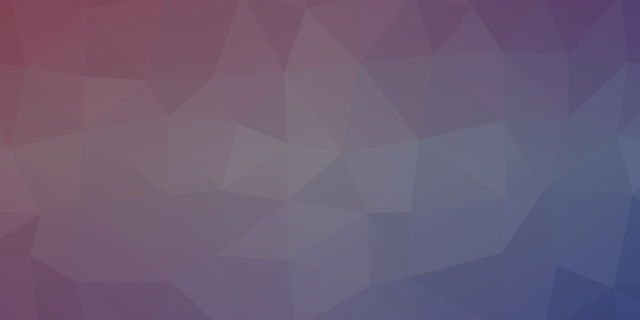
Reproduce this background procedurally as a WebGL 1 fragment shader.

```glsl
precision highp float;
uniform vec2 u_resolution;

#define TOP_LEFT vec3(0.51, 0.26, 0.33)
#define TOP_MID vec3(0.48, 0.34, 0.42)
#define TOP_RIGHT vec3(0.33, 0.24, 0.43)
#define MID_LEFT vec3(0.50, 0.38, 0.42)
#define MID_MID vec3(0.48, 0.46, 0.51)
#define MID_RIGHT vec3(0.34, 0.39, 0.52)
#define LOW_LEFT vec3(0.42, 0.27, 0.40)
#define LOW_MID vec3(0.40, 0.38, 0.50)
#define LOW_RIGHT vec3(0.22, 0.27, 0.48)
#define CELLS vec2(9.62, 4.71)
#define MESH_SHIFT vec2(-0.376, 0.025)
#define FACET_SHADE 0.03

float hash(vec2 p) {
  return fract(sin(dot(p, vec2(12.99, 78.23))) * 4375.85);
}

// Piecewise blend through three colours
vec3 blend3(vec3 a, vec3 b, vec3 c, float t) {
  return mix(mix(a, b, clamp(2.0 * t, 0.0, 1.0)), c, clamp(2.0 * t - 1.0, 0.0, 1.0));
}

// Smooth colour field, measured from the top left
vec3 colourField(vec2 uv) {
  vec3 top = blend3(TOP_LEFT, TOP_MID, TOP_RIGHT, uv.x);
  vec3 middle = blend3(MID_LEFT, MID_MID, MID_RIGHT, uv.x);
  vec3 low = blend3(LOW_LEFT, LOW_MID, LOW_RIGHT, uv.x);
  return blend3(top, middle, low, uv.y);
}

// Each wave holds amplitude, frequency and phase
float wave(vec3 w, float k) {
  return w.x * cos(w.y * k + w.z);
}

// Lattice point displaced by the waves of its row
vec2 vertex(vec2 id) {
  vec3 across = vec3(0.25, 1.9, 0.0);
  vec3 down = vec3(0.15, 2.0, 1.0);
  if (id.y == 0.0) {
    across = vec3(0.27, 0.8, -2.64);
    down = vec3(0.15, 2.1, -2.12);
  } else if (id.y == 1.0) {
    across = vec3(0.20, 0.67, 1.47);
    down = vec3(0.21, 0.65, -1.43);
  } else if (id.y == 2.0) {
    across = vec3(0.23, 1.3, -3.4);
    down = vec3(0.27, 1.15, 0.65);
  } else if (id.y == 3.0) {
    across = vec3(0.23, 2.69, 0.0);
    down = vec3(0.18, 1.15, 0.0);
  } else if (id.y == 4.0) {
    across = vec3(0.24, 2.4, 1.24);
    down = vec3(0.27, 1.65, -2.48);
  }
  return id + vec2(wave(across, id.x), wave(down, id.x));
}

// Signed distance to the line through a and b
float edgeSide(vec2 q, vec2 a, vec2 b) {
  return dot(q - a, normalize(vec2(a.y - b.y, b.x - a.x)));
}

// Adds one triangle's colour, weighted by its coverage
void addFacet(vec2 q, vec2 a, vec2 b, vec2 c, float pixel, inout vec4 sum) {
  float turn = sign(edgeSide(c, a, b));
  float inside = turn * edgeSide(q, a, b);
  inside = min(inside, turn * edgeSide(q, b, c));
  inside = min(inside, turn * edgeSide(q, c, a));
  float cover = smoothstep(-pixel, pixel, inside);
  vec2 centre = (a + b + c) / 3.0;
  vec2 uv = (mix(centre, q, 0.45) - MESH_SHIFT) / CELLS;
  vec3 colour = colourField(uv) + FACET_SHADE * (hash(centre) - 0.5);
  sum += vec4(colour, 1.0) * cover;
}

void main() {
  vec2 uv = gl_FragCoord.xy / u_resolution;
  uv.y = 1.0 - uv.y;
  vec2 q = uv * CELLS + MESH_SHIFT;
  float pixel = 0.7 * CELLS.y / u_resolution.y;
  vec4 sum = vec4(colourField(uv), 1.0) * 0.001;

  // Nearby quads, each split along its shorter diagonal
  for (int j = -1; j <= 1; j++) {
    for (int i = -1; i <= 1; i++) {
      vec2 id = floor(q) + vec2(float(i), float(j));
      vec2 a = vertex(id);
      vec2 b = vertex(id + vec2(1.0, 0.0));
      vec2 c = vertex(id + vec2(1.0, 1.0));
      vec2 d = vertex(id + vec2(0.0, 1.0));
      if (distance(a, c) < distance(b, d)) {
        addFacet(q, a, b, c, pixel, sum);
        addFacet(q, a, c, d, pixel, sum);
      } else {
        addFacet(q, a, b, d, pixel, sum);
        addFacet(q, b, c, d, pixel, sum);
      }
    }
  }
  gl_FragColor = vec4(sum.rgb / sum.a, 1.0);
}
```
